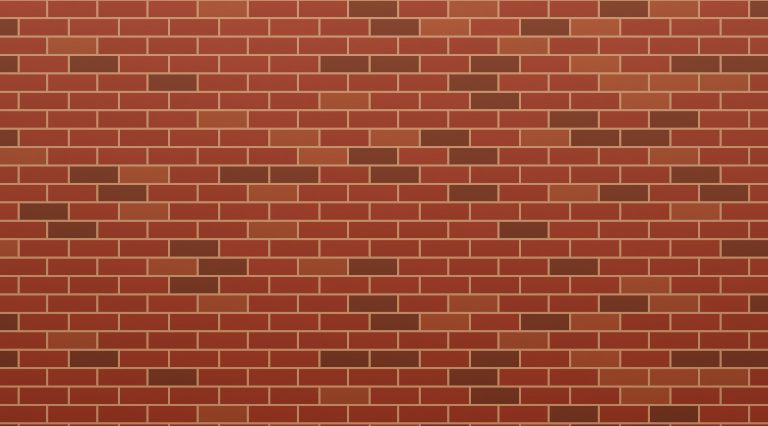
A Shadertoy shader for this pattern:

```glsl
// Running-bond brick wall with thin tan mortar, drawn from box distances per cell.
// A hash picks red, dark or orange bricks; a vertical gradient and layered
// sines add lighting and faint wear. Lengths are fractions of canvas height.

const vec2  BRICK_PITCH   = vec2(0.1177, 0.04324);
const float EVEN_SHIFT    = -0.0069;  // first joint of even courses
const float ODD_SHIFT     = 0.0437;   // first joint of odd courses
const float TOP_JOINT     = -0.0007;  // first bed joint, measured downwards
const float JOINT_WIDTH   = 0.0050;
const float EDGE_SOFTNESS = 0.0014;
const float TINT_PERIOD   = 16.0;     // courses before the tints recur
const float DARK_SHARE    = 0.17;
const float LIGHT_SHARE   = 0.15;
const float TONE_JITTER   = 0.035;
const float GRAIN         = 0.012;

const vec3 RED_TOP      = vec3(0.635, 0.285, 0.205);
const vec3 RED_BOTTOM   = vec3(0.535, 0.185, 0.115);
const vec3 DARK_TOP     = vec3(0.515, 0.270, 0.185);
const vec3 DARK_BOTTOM  = vec3(0.415, 0.185, 0.110);
const vec3 LIGHT_TOP    = vec3(0.665, 0.345, 0.225);
const vec3 LIGHT_BOTTOM = vec3(0.560, 0.245, 0.140);
const vec3 MORTAR_TOP    = vec3(0.785, 0.585, 0.440);
const vec3 MORTAR_BOTTOM = vec3(0.715, 0.510, 0.360);

float hash(vec2 p) {
    vec3 q = fract(vec3(p.xyx) * 0.1031);
    q += dot(q, q.yzx + 33.33);
    return fract((q.x + q.y) * q.z);
}

// Faint uneven surface, mostly streaked along the courses
float layeredSines(vec2 p) {
    float sum = 0.0;
    float weight = 0.5;
    for (int i = 0; i < 4; i++) {
        sum += weight * sin(p.x + 1.7 * sin(p.y)) * sin(p.y * 1.3 + p.x * 0.4);
        p = mat2(1.6, 0.5, -0.5, 1.6) * p + 2.3;
        weight *= 0.6;
    }
    return sum;
}

vec3 brickColour(vec2 id, float depth) {
    float pick = hash(id + 17.0);
    vec3 colour = mix(RED_TOP, RED_BOTTOM, depth);
    if (pick < DARK_SHARE) {
        colour = mix(DARK_TOP, DARK_BOTTOM, depth);
    } else if (pick > 1.0 - LIGHT_SHARE) {
        colour = mix(LIGHT_TOP, LIGHT_BOTTOM, depth);
    }
    return colour * (1.0 + TONE_JITTER * (hash(id + 71.0) - 0.5));
}

void mainImage(out vec4 fragColor, in vec2 fragCoord) {
    float pixel = 1.0 / iResolution.y;
    vec2 wall = vec2(fragCoord.x, iResolution.y - fragCoord.y) * pixel;
    float depth = wall.y;

    // Courses run downwards; alternate ones are shifted
    float course = floor((wall.y - TOP_JOINT) / BRICK_PITCH.y);
    float shift = mod(course, 2.0) < 0.5 ? EVEN_SHIFT : ODD_SHIFT;
    vec2 grid = (wall - vec2(shift, TOP_JOINT)) / BRICK_PITCH;
    vec2 id = vec2(floor(grid.x), mod(course, TINT_PERIOD));
    vec2 cell = fract(grid);

    // Distance to the nearest joint centre gives the mortar coverage
    vec2 toJoint = (0.5 - abs(cell - 0.5)) * BRICK_PITCH;
    float joint = min(toJoint.x, toJoint.y) - 0.5 * JOINT_WIDTH;
    float soft = 0.5 * max(pixel, EDGE_SOFTNESS);
    float mortar = 1.0 - smoothstep(-soft, soft, joint);

    // Slight shading inside each brick, then surface grain
    vec3 brick = brickColour(id, depth);
    brick *= 1.0 + 0.03 * (0.5 - cell.y);
    brick *= 1.0 + GRAIN * layeredSines(wall * vec2(90.0, 260.0));

    vec3 colour = mix(brick, mix(MORTAR_TOP, MORTAR_BOTTOM, depth), mortar);

    // Gentle darkening towards the left and right sides
    float side = 2.0 * fragCoord.x / iResolution.x - 1.0;
    colour *= 1.01 - 0.03 * side * side;
    fragColor = vec4(colour, 1.0);
}
```
